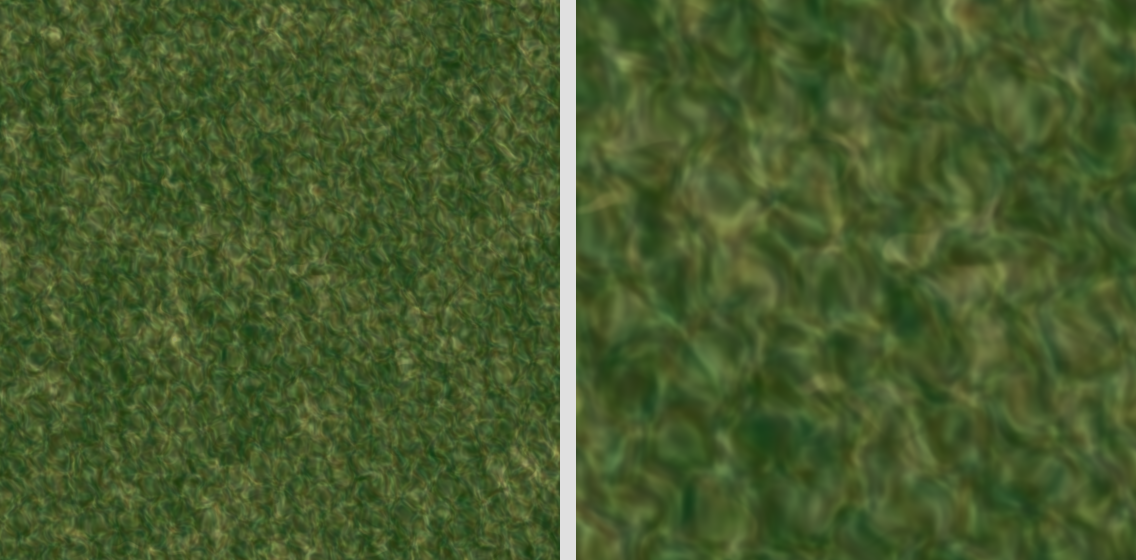
Left: the whole. Right: its middle third, enlarged.
Reproduce this texture procedurally as a WebGL 1 fragment shader.

```glsl
precision highp float;
// Mown meadow seen from above: soft leafy grain, faint slanted rows and dry patches.
// Layers of gradient noise, turned to the row direction, give one brightness field
// and one dryness field; both shift a mid green towards shade, straw or fresh grass.

uniform vec2 u_resolution;

#define ROW_DIR vec2(0.37, -0.929)
#define ROW_COUNT 17.0
#define ROW_WOBBLE 1.5
#define CLUMP_FREQ 47.0
#define LEAF_FREQ 88.0
#define FINE_FREQ 150.0
#define PATCH_FREQ 8.0
#define CONTRAST 0.98
#define DRYNESS 1.0
#define BASE_GREEN vec3(0.268, 0.349, 0.167)
#define LIGHT_SHIFT vec3(0.050, 0.054, 0.036)
#define DRY_SHIFT vec3(0.032, 0.004, 0.010)

// Random pair from a lattice point, without sine
vec2 hash22(vec2 cell) {
  vec3 h = fract(cell.xyx * vec3(0.1031, 0.1030, 0.0973));
  h += dot(h, h.yzx + 33.33);
  return fract((h.xx + h.yz) * h.zy);
}

float cornerSlope(vec2 cell, vec2 offset) {
  vec2 gradient = normalize(hash22(cell) * 2.0 - 0.9999);
  return dot(gradient, offset);
}

// Gradient noise scaled to a spread of about one
float noise(vec2 p) {
  vec2 cell = floor(p);
  vec2 f = p - cell;
  vec2 w = f * f * f * (f * (f * 6.0 - 15.0) + 10.0);
  vec2 e = vec2(1.0, 0.0);
  float low = mix(cornerSlope(cell, f), cornerSlope(cell + e, f - e), w.x);
  float high = mix(cornerSlope(cell + e.yx, f - e.yx),
                   cornerSlope(cell + e.xx, f - e.xx), w.x);
  return 4.4 * mix(low, high, w.y);
}

mat2 turn(float angle) {
  float c = cos(angle);
  float s = sin(angle);
  return mat2(c, s, -s, c);
}

void main() {
  vec2 p = gl_FragCoord.xy / min(u_resolution.x, u_resolution.y);

  // Row coordinates: x across the rows, y along them
  vec2 rowPos = vec2(dot(p, vec2(-ROW_DIR.y, ROW_DIR.x)), dot(p, ROW_DIR));
  vec2 warp = vec2(noise(p * 30.0 + 61.0), noise(p * 30.0 + 97.0));
  vec2 grainPos = rowPos * vec2(1.1, 0.85) + 0.0025 * warp;

  // Leafy grain, each layer turned so the lattices do not line up
  float clump = noise(grainPos * CLUMP_FREQ + 13.0);
  float leaf = noise(turn(0.6) * grainPos * LEAF_FREQ + 29.0);
  float fine = noise(turn(1.1) * grainPos * FINE_FREQ + 43.0);

  // Broad patches, broken rows and drawn-out streaks
  float broad = noise(p * PATCH_FREQ + 7.0);
  float rowStrength = smoothstep(-1.2, 1.2, noise(p * 4.0 + 71.0));
  float rowPhase = 6.28318 * ROW_COUNT * rowPos.x
                 + ROW_WOBBLE * noise(rowPos * vec2(5.0, 7.0) + 3.0);
  float row = sin(rowPhase) * rowStrength;
  float streak = noise(rowPos * vec2(38.0, 13.0) + 0.1 * warp + 19.0);

  // Sparse straw tufts and shaded hollows
  float straw = smoothstep(1.0, 2.2, noise(p * 15.0 + 0.25 * warp + 83.0) + 0.35 * row);
  float hollow = smoothstep(1.0, 2.1, noise(p * 23.0 + 0.3 * warp + 53.0));

  float light = 0.48 * clump + 0.58 * leaf + 0.30 * fine + 0.32 * streak
              + 0.20 * broad + 0.34 * row + 1.1 * straw - 0.9 * hollow;
  light = CONTRAST * light + 0.12 * (light * light - 1.0);

  float tint = noise(turn(0.3) * grainPos * 62.0 + 37.0);
  float dry = 0.62 * tint + 0.35 * streak + 0.38 * broad + 0.30 * row + 1.1 * straw;
  float cool = noise(turn(0.9) * grainPos * 55.0 + 59.0);

  // Light and dryness shift the base green; a faint cool tint varies the blades
  vec3 color = BASE_GREEN + LIGHT_SHIFT * light + DRYNESS * DRY_SHIFT * dry;
  color += vec3(-0.006, 0.002, 0.014) * cool;
  gl_FragColor = vec4(clamp(color, vec3(0.07, 0.11, 0.04), vec3(0.60, 0.63, 0.42)), 1.0);
}
```
